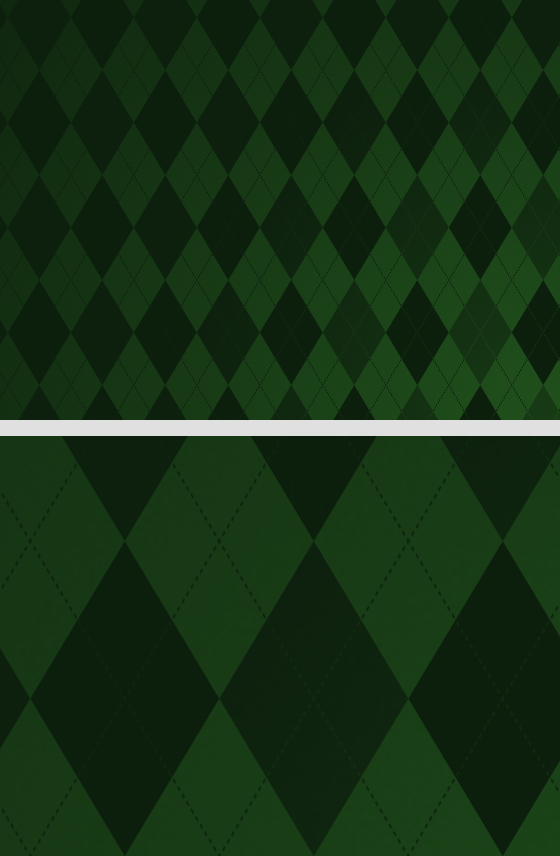
Top, the full canvas; bottom, a detail of the centre.
Reproduce this pattern procedurally as a WebGL 1 fragment shader.

```glsl
precision highp float;
uniform vec2 u_resolution;

// Lattice units per unit of canvas height, measured across a diamond edge
const float SLOPE = 7.775;

vec2 hash2(vec2 cell) {
  vec2 q = vec2(dot(cell, vec2(12.7, 31.1)), dot(cell, vec2(26.9, 18.3)));
  return fract(sin(q) * 4375.85);
}

// Distance to the nearest scattered point
float cellular(vec2 p) {
  vec2 cell = floor(p);
  float nearest = 2.0;
  for (int y = -1; y <= 1; y++) {
    for (int x = -1; x <= 1; x++) {
      vec2 neighbour = cell + vec2(float(x), float(y));
      nearest = min(nearest, length(neighbour + hash2(neighbour) - p));
    }
  }
  return nearest;
}

// Smooth square wave: -1 around even integers, +1 around odd ones
float bandSign(float t, float pixel) {
  return clamp((0.5 - abs(mod(t, 2.0) - 1.0)) * 2.0 / pixel, -1.0, 1.0);
}

// Dashed thread along the integer lines of "across"
float stitch(float across, float along, float pixel) {
  float offset = abs(fract(across + 0.5) - 0.5);
  float thread = 1.0 - smoothstep(0.0, 0.006 + pixel, offset);
  float dash = smoothstep(0.14, 0.34, abs(fract(along * 21.0) - 0.5));
  return thread * dash;
}

// Green cloth tone for a given brightness
vec3 cloth(float green) {
  return vec3(0.4 * green, green, 0.3 * green + 0.015);
}

void main() {
  vec2 uv = gl_FragCoord.xy / u_resolution.y;
  float pixel = SLOPE / u_resolution.y;

  // Diagonal lattice
  vec2 p = uv / vec2(0.15, 0.25) - vec2(0.123, 0.333);
  float a = p.x + p.y;
  float b = p.x - p.y;
  float signA = bandSign(a, pixel);
  float signB = bandSign(b, pixel);
  float isLight = 0.5 + 0.5 * signA * signB;

  // Light falling off from the lower right corner
  float reach = length(uv - vec2(u_resolution.x / u_resolution.y, 0.0));
  float grain = cellular(uv * 170.0) - 0.5;
  float lightTone = 0.318 - 0.1 * reach + 0.010 * grain;
  float middleTone = max(0.232 - 0.12 * reach + 0.008 * grain, 0.125);
  float darkTone = 0.122 + 0.002 * grain;

  // Light diamonds between alternating dark and middle ones
  float tone = mix(middleTone, darkTone, signA * 0.5 + 0.5);
  tone = mix(tone, lightTone, isLight);

  // Dark thread on light diamonds, fading pale thread on the others
  float thread = max(stitch(a, b, pixel), stitch(b, a, pixel));
  float paleThread = tone + 0.1 * clamp(1.1 - 0.9 * reach, 0.06, 1.0);
  float threadTone = mix(paleThread, 0.11, isLight);
  tone = mix(tone, threadTone, 0.8 * thread);

  gl_FragColor = vec4(cloth(tone), 1.0);
}
```
